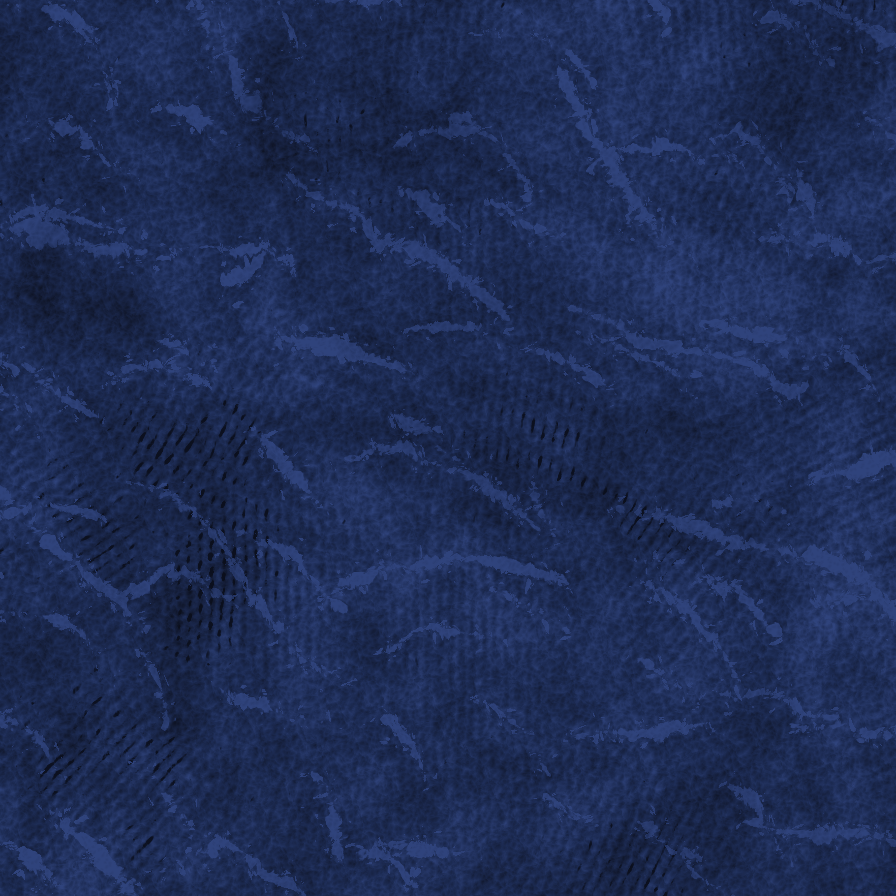
Reproduce this texture procedurally as a three.js fragment shader.

```glsl
varying vec2 vUv;

const vec3 INK = vec3(0.035, 0.045, 0.085);
const vec3 NAVY = vec3(0.112, 0.170, 0.330);
const vec3 PALE = vec3(0.185, 0.262, 0.485);

vec2 hash2(vec2 c) {
  vec3 q = fract(c.xyx * vec3(0.1031, 0.1030, 0.0973));
  q += dot(q, q.yzx + 33.33);
  return fract((q.xx + q.yz) * q.zy);
}

mat2 rotation(float a) {
  return mat2(cos(a), -sin(a), sin(a), cos(a));
}

// Layered, warped sines: smooth irregular noise around zero
float waves(vec2 p) {
  float sum = 0.0;
  float amp = 0.5;
  for (int i = 0; i < 5; i++) {
    p = rotation(1.1) * p + 0.9 * sin(p.yx * 0.7 + float(i) * 2.3);
    sum += amp * sin(p.x) * sin(p.y);
    p *= 1.9;
    amp *= 0.6;
  }
  return sum;
}

// Cellular noise: distance to the nearest scattered point
float cellular(vec2 p) {
  float nearest = 2.0;
  for (int i = 0; i < 9; i++) {
    vec2 c = floor(p) + vec2(mod(float(i), 3.0), floor(float(i) / 3.0)) - 1.0;
    nearest = min(nearest, length(p - c - hash2(c)));
  }
  return nearest;
}

// Signed distance to a tapered arc lying along x
float arcStroke(vec2 p, float halfLength, float halfWidth, float bend) {
  float along = p.x / halfLength;
  float overshoot = max(abs(p.x) - halfLength, 0.0);
  return abs(p.y + bend * p.x * p.x) - halfWidth * (1.0 - along * along) + overshoot;
}

// Scattered arcs, most of them falling to the right
float veinField(vec2 p, float scale, float seed, float width) {
  p *= scale;
  float d = 1.0;
  for (int i = 0; i < 9; i++) {
    vec2 c = floor(p) + vec2(mod(float(i), 3.0), floor(float(i) / 3.0)) - 1.0;
    vec2 form = hash2(c + seed + 41.0);
    vec2 size = hash2(c + seed + 83.0);
    vec2 q = p - c - mix(vec2(0.15), vec2(0.85), hash2(c + seed));
    q = rotation(mix(-1.05, 0.2, form.x)) * q;
    float halfLength = mix(0.25, 0.65, size.x);
    float halfWidth = width * mix(0.3, 1.3, size.y);
    d = min(d, arcStroke(q, halfLength, halfWidth, mix(-0.1, 0.7, form.y)));
  }
  return d / scale;
}

// Patches of fine parallel scratches, each with its own direction
float hatching(vec2 p, float scale, float frequency, float wobble) {
  float sum = 0.0;
  for (int i = 0; i < 9; i++) {
    vec2 c = floor(p * scale) + vec2(mod(float(i), 3.0), floor(float(i) / 3.0)) - 1.0;
    vec2 form = hash2(c + 17.0);
    vec2 q = p * scale - c - hash2(c + 59.0);
    float patchMask = smoothstep(1.0, 0.1, length(q)) * form.y;
    vec2 across = rotation(mix(0.3, -1.1, form.x)) * p;
    sum += patchMask * sin(across.x * frequency + wobble);
  }
  return sum;
}

vec3 ramp(float tone) {
  vec3 low = mix(INK, NAVY, clamp(tone / 0.63, 0.0, 1.0));
  return mix(low, PALE, clamp((tone - 0.63) / 0.37, 0.0, 1.0));
}

void main() {
  vec2 p = vUv;
  float clouds = waves(p * 10.0 + 3.0);
  float mottle = waves(p * 42.0 + 11.0);
  float fine = waves(p * 260.0);
  float crumbs = waves(rotation(0.6) * p * 190.0 + 31.0);
  float grain = cellular(p * 175.0 + 0.6 * crumbs) - 0.45;

  // Mottled ground, lighter toward the upper right
  float tone = 0.62 + 0.24 * clouds + 0.15 * mottle + 0.1 * crumbs;
  tone += 0.26 * grain + 0.12 * fine + 0.07 * (p.x - 0.5) + 0.05 * (p.x * p.y - 0.25);

  // Scratches, breaking into black marks on the left
  float hatch = hatching(p, 5.0, 500.0, 1.3 * mottle + 2.0 * clouds);
  float marks = hatch * (0.6 - 0.9 * clouds) + 0.5 * crumbs + 0.3 * mottle - 0.5 * p.x;
  tone -= 0.085 * hatch;
  tone = mix(tone, 0.04, 0.9 * smoothstep(0.4, 0.75, marks));

  // Wandering veins, frayed into strands and loose flecks
  vec2 warped = p + 0.024 * vec2(waves(p * 15.0), waves(p * 15.0 + 27.0));
  float d = veinField(warped, 4.6, 5.0, 0.027);
  d = min(d, veinField(warped, 7.5, 131.0, 0.022));
  d += 0.009 * mottle + 0.007 * crumbs + 0.003 * fine;
  d -= 0.024 * smoothstep(0.32, 0.75, crumbs);
  float vein = smoothstep(0.0014, -0.0014, d);
  tone = mix(tone, 1.0 + 0.15 * grain, vein * clamp(0.88 + 0.4 * clouds, 0.6, 1.0));

  gl_FragColor = vec4(ramp(tone), 1.0);
}
```
